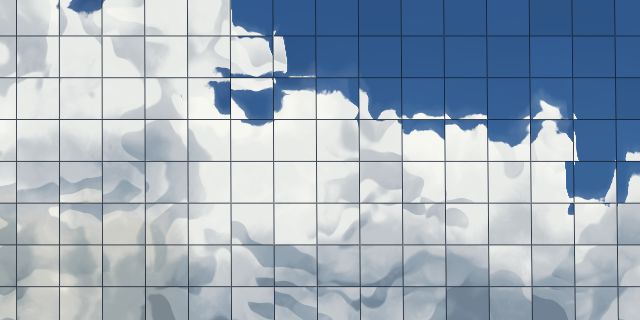
Give the GLSL for this texture, as a WebGL 1 fragment shader.

```glsl
precision highp float;
// Glass curtain wall reflecting a blue sky with heaped white clouds.
// Each pane looks at a slightly shifted, magnified and rippled part of one
// noise-built sky, so the cloud edge breaks in steps along the dark seams.

uniform vec2 u_resolution;

float hash(vec2 p) {
  vec3 q = fract(p.xyx * 0.1031);
  q += dot(q, q.yzx + 33.33);
  return fract((q.x + q.y) * q.z);
}

float noise(vec2 p) {
  vec2 i = floor(p), f = fract(p);
  f = f * f * (3.0 - 2.0 * f);
  return mix(mix(hash(i), hash(i + vec2(1.0, 0.0)), f.x),
             mix(hash(i + vec2(0.0, 1.0)), hash(i + 1.0), f.x), f.y);
}

// x: soft fractal noise, y: rounded puffs with creased valleys
vec2 billow(vec2 p) {
  vec2 sum = vec2(0.0);
  float amp = 0.5;
  for (int i = 0; i < 5; i++) {
    float n = noise(p);
    sum += amp * vec2(n, abs(2.0 * n - 1.0));
    p = mat2(1.6, 1.2, -1.2, 1.6) * p + 17.3;
    amp *= 0.5;
  }
  return sum;
}

// Height of the cloud bank, falling in steps from left to right
float cloudTop(float x) {
  return 1.18 - 0.29 * smoothstep(0.70, 0.74, x)
              - 0.15 * smoothstep(0.84, 0.87, x)
              - 0.11 * smoothstep(1.11, 1.15, x)
              - 0.06 * smoothstep(1.37, 1.41, x)
              + 0.06 * smoothstep(1.63, 1.69, x)
              - 0.26 * smoothstep(1.78, 1.81, x)
              + 0.10 * smoothstep(1.91, 1.96, x);
}

vec3 cloudColor(float light) {
  vec3 c = mix(vec3(0.44, 0.51, 0.58), vec3(0.58, 0.64, 0.69), smoothstep(0.05, 0.30, light));
  c = mix(c, vec3(0.76, 0.78, 0.80), smoothstep(0.30, 0.60, light));
  c = mix(c, vec3(0.91, 0.92, 0.91), smoothstep(0.60, 0.90, light));
  return mix(c, vec3(0.97, 0.97, 0.95), smoothstep(0.95, 1.3, light));
}

vec3 reflectedSky(vec2 s, float tint) {
  vec2 puff = billow(s * 6.0 + 4.0);

  // Signed depth inside the cloud, with two pockets of open sky
  float depth = cloudTop(s.x) - s.y;
  depth = min(depth, length((s - vec2(0.75, 0.69)) * vec2(0.65, 1.3)) - 0.08);
  depth = min(depth, length(s - vec2(0.25, 1.03)) - 0.06);
  depth += 0.13 * (puff.y - 0.35);

  // Bright crests, shaded base, and a blue-grey band at the left
  float left = 1.0 - smoothstep(0.46, 0.66, s.x);
  float band = exp(-pow((s.y - 0.50) / 0.11, 2.0));
  float light = 0.30 + 0.60 * smoothstep(0.0, 0.52, s.y);
  light -= left * (0.50 * band + 0.14 * smoothstep(0.55, 0.75, s.y));
  light += 0.16 * (1.0 - smoothstep(0.0, 0.16, depth));
  light += 0.55 * (puff.x - 0.48) + 0.35 * (puff.y - 0.35) + 0.11 * tint;

  // Curled patches with one crisp side, drawn out by the bent glass
  vec2 curl = s * 9.0 + 2.2 * vec2(noise(s * 7.0 + 61.0), noise(s * 7.0 + 83.0));
  float fold = noise(curl);
  light += 0.26 * (smoothstep(0.46, 0.58, fold) - 0.5) * (0.4 + noise(s * 5.0 + 29.0));

  vec3 cloud = cloudColor(light);
  float warm = left * (1.0 - smoothstep(0.25, 0.42, s.y));
  cloud += warm * vec3(0.045, 0.025, -0.015);

  vec3 sky = mix(vec3(0.215, 0.38, 0.58), vec3(0.185, 0.34, 0.545), smoothstep(0.45, 1.0, s.y));
  sky *= 1.0 + 0.05 * tint;
  float wisp = 0.25 * smoothstep(-0.06, 0.0, depth) * puff.x;
  return mix(mix(sky, cloud, wisp), cloud, smoothstep(-0.004, 0.010, depth));
}

void main() {
  vec2 p = gl_FragCoord.xy / u_resolution.y;
  float pixel = 1.0 / u_resolution.y;

  // Pane grid, leaning very slightly toward the right
  vec2 size = vec2(0.1343, 0.1306);
  vec2 grid = (vec2(p.x * (1.0 + 0.006 * p.y), p.y) - vec2(0.052, 0.104)) / size;
  vec2 id = floor(grid), f = grid - id;
  vec2 seed = id + 20.0;
  vec2 jitter = vec2(hash(seed), hash(seed + 51.7)) - 0.5;
  float tint = hash(seed + 93.1) * 2.0 - 1.0;

  // Bent glass: magnified view, per-pane shift and gentle ripples
  vec2 view = p + (f - 0.5) * size * 0.3 + jitter * vec2(0.05, 0.06);
  vec2 ripple = vec2(noise(p * 17.0 + seed * 3.7), noise(p * 17.0 + seed * 5.3 + 40.0));
  view += 0.05 * (ripple - 0.5);
  vec3 color = reflectedSky(view, tint);

  // Thin dark seams, averaged over the pixel they cross
  vec2 rim = min(f, 1.0 - f) * size;
  float seam = min(rim.x, rim.y);
  float halfWidth = 0.0013;
  float line = clamp((halfWidth - seam) / pixel + 0.5, 0.0, min(1.0, 2.0 * halfWidth / pixel + 0.15));
  color = mix(color, vec3(0.07, 0.11, 0.17), line * 0.92);

  gl_FragColor = vec4(color, 1.0);
}
```
